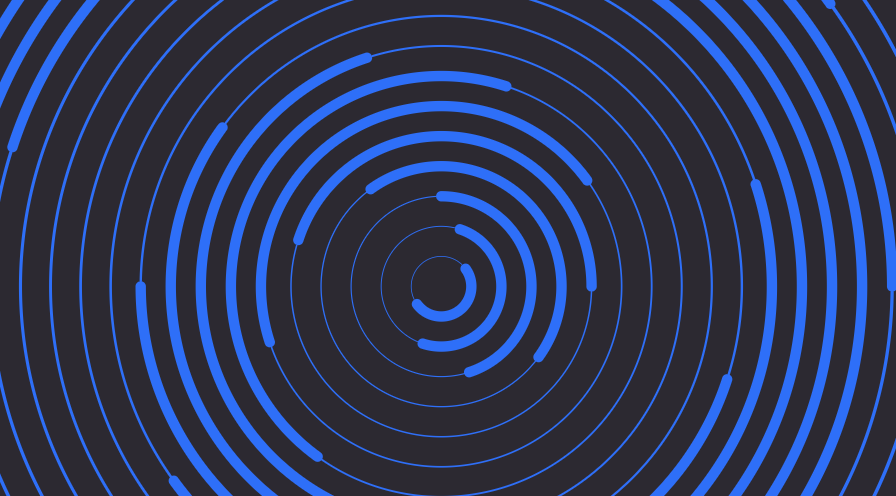
This background is drawn by a Shadertoy shader. Its source:

```glsl
#define CENTER vec2(0.4925, 0.4225)
#define RING_SPACING 0.0606
#define ARC_WIDTH 0.0209
#define THIN_BASE 0.0012
#define THIN_GROWTH 0.00036
#define TURN_STEP 36.0
#define INNER_SWEEP 180.0
#define OUTER_SWEEP 162.0
#define BACKGROUND vec3(0.173, 0.161, 0.192)
#define LINE_BLUE vec3(0.182, 0.435, 0.972)

// Share of a pixel covered by a band of the given width
float bandCoverage(float offset, float width, float pixel) {
    vec2 edges = (offset + vec2(0.5, -0.5) * width) / pixel;
    edges = clamp(edges, -0.5, 0.5);
    return edges.x - edges.y;
}

// Distance to the middle line of an arc, in degrees counterclockwise from start
float arcDistance(vec2 p, float radius, float start, float sweep) {
    float middle = radians(start + 0.5 * sweep);
    float halfSweep = radians(0.5 * sweep);
    vec2 axis = vec2(cos(middle), sin(middle));
    vec2 q = vec2(dot(p, axis), abs(dot(p, vec2(-axis.y, axis.x))));
    vec2 tip = radius * vec2(cos(halfSweep), sin(halfSweep));
    return atan(q.y, q.x) < halfSweep ? abs(length(p) - radius) : length(q - tip);
}

void mainImage(out vec4 fragColor, in vec2 fragCoord) {
    float pixel = 1.0 / iResolution.y;
    vec2 p = (fragCoord - CENTER * iResolution.xy) * pixel;

    // Nearest ring, counted outward from one
    float ring = max(1.0, floor(length(p) / RING_SPACING + 0.5));
    float radius = ring * RING_SPACING;

    // Full thin circle, heavier toward the outside
    float thinWidth = THIN_BASE + THIN_GROWTH * ring;
    float thin = bandCoverage(length(p) - radius, thinWidth, pixel);

    // Thick round-capped arc, turned a step further on each ring
    float start = TURN_STEP * (ring - 5.0);
    float sweep = ring < 2.5 ? INNER_SWEEP : OUTER_SWEEP;
    float thick = bandCoverage(arcDistance(p, radius, start, sweep), ARC_WIDTH, pixel);

    fragColor = vec4(mix(BACKGROUND, LINE_BLUE, max(thin, thick)), 1.0);
}
```
